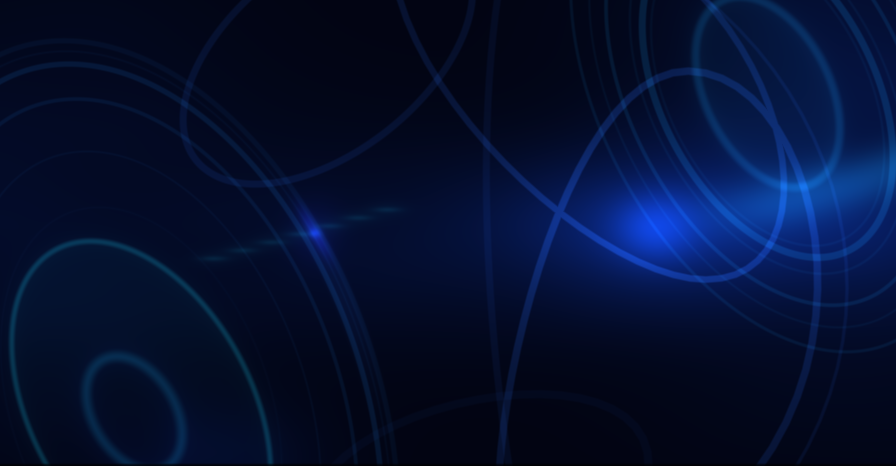
Give the GLSL for this background, as a WebGL 2 fragment shader.

```glsl
#version 300 es
precision highp float;
// Dark blue backdrop with tilted rings, sweeping ribbons and two light flares.
uniform vec2 u_resolution;
out vec4 fragColor;

// Layout grid: the canvas spans 768 x 400 units, with y pointing down.
const vec2 GRID = vec2(768.0, 400.0);
const vec2 FLARE = vec2(562.0, 195.0);
const vec2 SPARK = vec2(270.0, 200.0);
const vec2 LEFT_RINGS = vec2(121.0, 350.0);
const vec2 RIGHT_RINGS = vec2(658.0, 79.0);
const vec3 NIGHT = vec3(0.006, 0.014, 0.066);
const vec3 NAVY = vec3(0.012, 0.055, 0.170);
const vec3 BLUE = vec3(0.045, 0.200, 0.640);
const vec3 CYAN = vec3(0.040, 0.300, 0.420);
const vec3 TEAL = vec3(0.030, 0.270, 0.290);
const vec3 RIBBON = vec3(0.090, 0.240, 0.520);
const int STEPS = 20;
const int BEADS = 7;

// Outer ring families: x = half height, y = line half width, z = strength.
const vec3 LEFT_SET[6] = vec3[6](
  vec3(315.0, 2.2, 0.11), vec3(295.0, 2.3, 0.23), vec3(265.0, 1.6, 0.17),
  vec3(220.0, 0.8, 0.09), vec3(172.0, 0.8, 0.04), vec3(306.0, 0.8, 0.08));
const vec3 RIGHT_SET[6] = vec3[6](
  vec3(142.0, 3.0, 0.31), vec3(132.0, 1.0, 0.10), vec3(156.0, 1.0, 0.11),
  vec3(183.0, 1.6, 0.23), vec3(202.0, 0.9, 0.11), vec3(223.0, 1.3, 0.18));

vec2 hashGradient(vec2 cell) {
  float h = fract(sin(dot(cell, vec2(127.1, 311.7))) * 4375.85);
  return vec2(cos(h * 6.2832), sin(h * 6.2832));
}

float gradientNoise(vec2 p) {
  vec2 i = floor(p), f = fract(p), e = vec2(1.0, 0.0);
  vec2 w = f * f * f * (f * (f * 6.0 - 15.0) + 10.0);
  float a = dot(hashGradient(i), f);
  float b = dot(hashGradient(i + e), f - e);
  float c = dot(hashGradient(i + e.yx), f - e.yx);
  float d = dot(hashGradient(i + 1.0), f - 1.0);
  return mix(mix(a, b, w.x), mix(c, d, w.x), w.y);
}

// Soft elliptical light.
float glow(vec2 d, vec2 size) {
  d /= size;
  return exp(-dot(d, d));
}

// Approximate signed distance to an ellipse with half extents and skew.
float ellipse(vec2 d, vec2 extent, float skew) {
  vec2 u = d / extent;
  vec2 g = (u - skew * u.yx) / (1.0 - skew * skew);
  float radius = sqrt(max(dot(u, g), 1e-4));
  return (radius - 1.0) * radius / max(length(g / extent), 1e-4);
}

float stroke(float d, float halfWidth, float soft) {
  return 1.0 - smoothstep(halfWidth - soft, halfWidth + soft, abs(d));
}

// Distance to a cubic curve, sampled as short segments.
float curve(vec2 p, vec2 a, vec2 b, vec2 c, vec2 d) {
  float best = 1e6;
  vec2 last = a;
  for (int i = 1; i <= STEPS; i++) {
    float t = float(i) / float(STEPS), s = 1.0 - t;
    vec2 q = s * s * s * a + 3.0 * s * t * (s * b + t * c) + t * t * t * d;
    vec2 e = q - last, w = p - last;
    best = min(best, length(w - e * clamp(dot(w, e) / dot(e, e), 0.0, 1.0)));
    last = q;
  }
  return best;
}

void main() {
  vec2 uv = gl_FragCoord.xy / u_resolution;
  vec2 p = vec2(uv.x, 1.0 - uv.y) * GRID;
  float soft = max(GRID.y / u_resolution.y, 1.1);
  vec2 f = p - FLARE;

  // Broad haze
  float haze = 1.0 + 0.3 * gradientNoise(p / vec2(190.0, 85.0));
  vec3 color = NIGHT;
  color += NAVY * haze * 0.55 * glow(p - vec2(20.0, 190.0), vec2(240.0, 190.0));
  color += NAVY * haze * 1.10 * glow(p - vec2(740.0, 120.0), vec2(190.0, 190.0));
  color += NAVY * haze * 0.85 * glow(p - vec2(470.0, 205.0), vec2(230.0, 75.0));
  color += NAVY * 0.5 * glow(p - vec2(190.0, 395.0), vec2(80.0, 45.0));

  // Main flare with a cyan streak rising to the right
  color += BLUE * (0.30 * glow(f, vec2(100.0, 55.0)) + 0.62 * glow(f, vec2(34.0, 28.0)));
  color += BLUE * 0.22 * glow(p - vec2(690.0, 190.0), vec2(130.0, 55.0));
  float rise = p.y - 183.0 + 0.0009 * max(f.x, 0.0) * max(f.x, 0.0);
  color += CYAN * 0.52 * smoothstep(560.0, 690.0, p.x) * exp(-rise * rise / 480.0);

  // Left rings
  vec2 l = p - LEFT_RINGS;
  float disc = ellipse(l, vec2(111.0, 143.0), 0.39);
  color += TEAL * 0.10 * (1.0 - smoothstep(-4.0, 4.0, disc)) * smoothstep(70.0, -100.0, l.y);
  color += TEAL * (0.52 * stroke(disc, 2.2, soft + 0.9) + 0.10 * exp(-abs(disc) / 7.0));
  float core = ellipse(p - vec2(115.0, 355.0), vec2(41.0, 49.0), 0.36);
  color += TEAL * 0.38 * stroke(core, 4.0, 4.0) + BLUE * 0.09 * exp(-abs(core) / 9.0);
  for (int i = 0; i < 6; i++) {
    vec3 ring = LEFT_SET[i];
    float d = ellipse(l, ring.x * vec2(0.70, 1.0), 0.3);
    color += mix(CYAN, RIBBON, 0.35) * ring.z * stroke(d, ring.y, soft);
  }
  float band = ellipse(l, vec2(213.0, 305.0), 0.3);
  color += RIBBON * 0.12 * stroke(band, 8.0, 4.0) * glow(p - vec2(285.0, 260.0), vec2(60.0, 90.0));

  // Right rings
  vec2 r = p - RIGHT_RINGS;
  float lens = ellipse(r, vec2(62.0, 82.0), 0.38);
  color += CYAN * 0.09 * (1.0 - smoothstep(-4.0, 4.0, lens));
  color += CYAN * (0.24 * stroke(lens, 3.5, 2.5) + 0.13 * exp(-abs(lens) / 7.0));
  for (int i = 0; i < 6; i++) {
    vec3 ring = RIGHT_SET[i];
    float d = ellipse(r, ring.x * vec2(0.757, 1.0), 0.4);
    color += CYAN * ring.z * stroke(d, ring.y, soft);
  }

  // Ribbons, brighter near the flare
  float loopLine = min(
    curve(p, vec2(338, -20), vec2(360, 100), vec2(520, 240), vec2(605, 240)),
    curve(p, vec2(605, 240), vec2(700, 240), vec2(690, 90), vec2(600, -5)));
  float archLine = min(
    curve(p, vec2(428, 405), vec2(435, 280), vec2(500, 60), vec2(590, 61)),
    curve(p, vec2(590, 61), vec2(690, 62), vec2(750, 270), vec2(648, 405)));
  float lit = 0.22 + 0.24 * glow(f, vec2(150.0, 140.0));
  color += RIBBON * lit * max(stroke(loopLine, 2.8, soft), stroke(archLine, 3.2, soft));
  float oval = ellipse(p - vec2(281.0, 48.0), vec2(124.0, 110.0), -0.5);
  color += RIBBON * 0.18 * stroke(oval, 3.0, soft);
  float stem = curve(p, vec2(427, -5), vec2(410, 110), vec2(415, 260), vec2(437, 405));
  color += RIBBON * 0.12 * stroke(stem, 3.0, soft);
  float hill = curve(p, vec2(285, 402), vec2(350, 330), vec2(560, 305), vec2(556, 402));
  color += RIBBON * 0.07 * stroke(hill, 3.5, soft);
  float bow = curve(p, vec2(600, -5), vec2(720, 90), vec2(770, 260), vec2(680, 405));
  color += RIBBON * 0.15 * stroke(bow, 1.4, soft);

  // Small spark, its slanted ray and the row of beads
  vec2 s = p - SPARK;
  vec2 ray = vec2(dot(s, vec2(0.50, 0.866)), dot(s, vec2(0.866, -0.50)));
  color += vec3(0.06, 0.08, 0.44) * (0.6 * glow(ray, vec2(22.0, 5.0)) + 0.22 * glow(s, vec2(22.0, 26.0)));
  color += BLUE * 0.45 * glow(s, vec2(5.0, 4.0));
  for (int i = 0; i < BEADS; i++) {
    vec2 b = p - mix(vec2(183.0, 222.0), vec2(332.0, 180.0), float(i) / float(BEADS - 1));
    color += TEAL * (0.24 * glow(b, vec2(11.0, 2.2)) + 0.10 * glow(b, vec2(18.0, 7.0)));
  }

  // Dark lower rim
  color *= 1.0 - 0.7 * smoothstep(397.0, 399.5, p.y);
  fragColor = vec4(clamp(color, 0.0, 1.0), 1.0);
}
```
